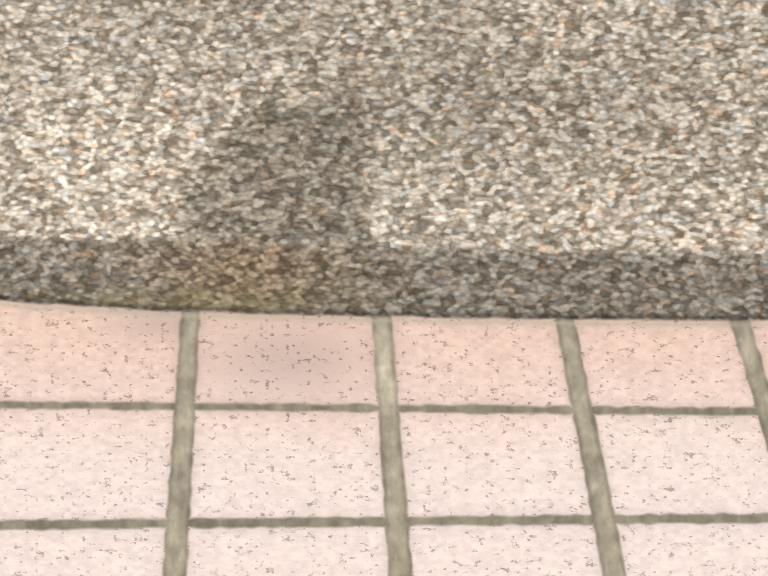
This texture is drawn by a WebGL 2 fragment shader. Its source:

```glsl
#version 300 es
precision highp float;
// Pebble-dashed wall with a damp stain and dark plinth above pink paving tiles.
uniform vec2 u_resolution;
out vec4 outColor;

#define PEBBLE_SCALE vec2(84.0, 128.0)
#define PEBBLE_SHARPNESS 6.5
#define STONE_DARK vec3(0.475, 0.425, 0.36)
#define STONE_LIGHT vec3(0.98, 0.925, 0.85)
#define TILE_WARM vec3(0.950, 0.820, 0.750)
#define TILE_PALE vec3(0.985, 0.905, 0.865)
#define GROUT vec3(0.65, 0.61, 0.53)
#define MOSS vec3(0.50, 0.47, 0.31)
#define PLINTH_SHADE 0.75
#define STAIN_SHADE 0.79
#define SOFTNESS 0.0035

float hash(vec2 p) {
  return fract(sin(dot(p, vec2(127.1, 311.7))) * 43758.5453);
}

float noise(vec2 p) {
  vec2 i = floor(p), f = fract(p);
  f = f * f * (3.0 - 2.0 * f);
  return mix(mix(hash(i), hash(i + vec2(1, 0)), f.x),
             mix(hash(i + vec2(0, 1)), hash(i + vec2(1, 1)), f.x), f.y);
}

float fbm(vec2 p) {
  float sum = 0.0, amp = 0.5;
  for (int i = 0; i < 4; i++) {
    sum += amp * noise(p);
    p = mat2(0.8, 0.6, -0.6, 0.8) * p * 2.03 + 7.1;
    amp *= 0.5;
  }
  return sum / 0.9375;
}

// Soft elliptical spot, 1 at the centre
float spot(vec2 p, vec2 centre, vec2 radius) {
  vec2 d = (p - centre) / radius;
  return exp(-dot(d, d));
}

// Softly blended jittered stones, each with its own tone and tint
vec3 pebbles(vec2 q) {
  vec2 cell = floor(q);
  vec3 sum = vec3(0);
  float total = 1e-5;
  for (int j = -1; j <= 1; j++)
    for (int i = -1; i <= 1; i++) {
      vec2 id = cell + vec2(i, j);
      vec2 d = q - id - 0.1 - 0.8 * vec2(hash(id), hash(id + 57.3));
      float weight = exp(-PEBBLE_SHARPNESS * dot(d, d));
      float kind = hash(id + 91.1);
      vec3 stone = mix(STONE_DARK, STONE_LIGHT, smoothstep(0.0, 1.0, hash(id + 13.7)));
      stone *= mix(vec3(1), vec3(0.93, 0.98, 1.04), step(0.86, kind));
      stone *= mix(vec3(1), vec3(1.04, 0.92, 0.83), step(kind, 0.06));
      sum += stone * weight;
      total += weight;
    }
  return sum / total * mix(0.87, 1.04, smoothstep(0.0, 0.7, total));
}

// Coarse stones with a finer, turned layer of grit
vec3 aggregate(vec2 p) {
  vec2 sway = 0.7 * vec2(noise(p * 45.0), noise(p * 45.0 + 31.0));
  vec2 q = p * PEBBLE_SCALE;
  vec3 coarse = pebbles(mat2(0.97, 0.24, -0.24, 0.97) * q + sway);
  vec3 grit = pebbles(mat2(1.2, -0.4, 0.4, 1.2) * q + sway + 43.0);
  return mix(coarse, grit, 0.36);
}

vec3 wall(vec2 p, float plinthTop) {
  vec2 w = p + 0.045 * (vec2(fbm(p * 11.0), fbm(p * 11.0 + 19.0)) - 0.5);
  float shade = 1.0 + 0.12 * (fbm(p * 5.0) - 0.5);
  shade += 0.13 * spot(p, vec2(0.13, 0.70), vec2(0.22, 0.17));
  shade += 0.09 * spot(p, vec2(0.98, 0.63), vec2(0.38, 0.11));
  shade -= 0.06 * spot(p, vec2(0.80, 0.84), vec2(0.20, 0.09));
  // Damp stain: slanted left side, nearly upright right side
  float left = 0.305 + 0.16 * smoothstep(0.66, 0.86, w.y);
  float stain = smoothstep(left - 0.025, left + 0.035, w.x)
              * (1.0 - smoothstep(0.61, 0.665, w.x))
              * (1.0 - smoothstep(0.77, 0.88, w.y));
  float plinth = 1.0 - smoothstep(-0.008, 0.008, p.y - plinthTop + 0.012 * (noise(p * 60.0) - 0.5));
  shade *= mix(1.0, STAIN_SHADE, stain * (1.0 - plinth));
  shade *= mix(1.0, PLINTH_SHADE, plinth);
  vec3 col = aggregate(p) * shade;
  col = mix(col, vec3(dot(col, vec3(0.333))) * vec3(1.08, 1.0, 0.87), 0.3 * stain);
  return mix(col, col * vec3(1.04, 0.97, 0.90), plinth * spot(p, vec2(0.42, 0.53), vec2(0.19, 0.08)));
}

vec3 paving(vec2 p, float edge) {
  // Tile face: warm near the wall, paler in front, with fine pits
  float grain = fbm(p * vec2(85.0, 130.0));
  vec3 col = mix(TILE_PALE, TILE_WARM, smoothstep(0.14, 0.46, p.y + 0.09 * (fbm(p * 7.0) - 0.5)));
  col *= 1.0 + 0.14 * (grain - 0.5);
  float pits = smoothstep(0.60, 0.90, fbm(p * vec2(110.0, 160.0) + 40.0));
  col *= 1.0 - vec3(0.28, 0.30, 0.31) * pits;
  float grime = spot(p, vec2(0.50, 0.375), vec2(0.14, 0.065))
              + 0.8 * spot(p, vec2(0.27, 0.435), vec2(0.07, 0.025));
  col *= 1.0 - grime * vec3(0.12, 0.11, 0.10) * (0.2 + 1.6 * grain);
  // Joints: two cross rows and fanned columns, as signed distances
  float wobble = 0.004 * (noise(p * 55.0) - 0.5);
  float rows = min(abs(p.y - 0.297 + 0.009 * p.x) - 0.0065,
                   abs(p.y - 0.0885 - 0.009 * p.x) - 0.0080);
  float columns = 1.0, depth = 0.448 - p.y;
  for (int k = 0; k < 4; k++) {
    float i = float(k);
    float x = 0.330 + 0.340 * i - 0.0075 * i * i + depth * (-0.06 + 0.14 * i - 0.006 * i * i);
    columns = min(columns, abs(p.x - x) - 0.0165 - 0.010 * depth);
  }
  float joint = min(rows, columns) + wobble;
  vec3 grout = GROUT * (0.78 + 0.42 * fbm(p * vec2(60.0, 45.0)));
  grout *= mix(0.90, 1.06, smoothstep(0.0, 0.011, -columns));
  grout *= 1.0 + 0.16 * spot(p, vec2(0.67, 0.38), vec2(0.05, 0.08));
  col *= 1.0 - 0.09 * exp(-max(joint, 0.0) * 130.0);
  col = mix(grout, col, smoothstep(-SOFTNESS, SOFTNESS, joint));
  return col * (1.0 - 0.10 * exp(min(p.y - edge, 0.0) * 90.0));
}

void main() {
  vec2 p = gl_FragCoord.xy / u_resolution.y;
  float plinthTop = 0.587 - 0.023 * p.x;
  float edge = 0.443 + 0.036 * exp(-2.3 * p.x) + 0.004 * (noise(p * 28.0) - 0.5);
  float above = p.y - edge;
  vec3 col = mix(paving(p, edge), wall(p, plinthTop), smoothstep(-SOFTNESS, SOFTNESS, above));
  // Mossy shadow and thin pale ledge where the wall meets the paving
  float moss = spot(p, vec2(0.32, 0.475), vec2(0.26, 0.024));
  col = mix(col, MOSS, 0.8 * moss * smoothstep(0.0, 0.004, above) * fbm(p * 40.0));
  float seam = (above - 0.004) / 0.005, lip = (above + 0.008) / 0.005;
  col *= 1.0 - 0.25 * exp(-seam * seam);
  col = mix(col, vec3(0.77, 0.73, 0.64), exp(-lip * lip) * (0.3 + 0.4 * noise(p * 35.0)));
  outColor = vec4(clamp(col, 0.0, 1.0), 1.0);
}
```
